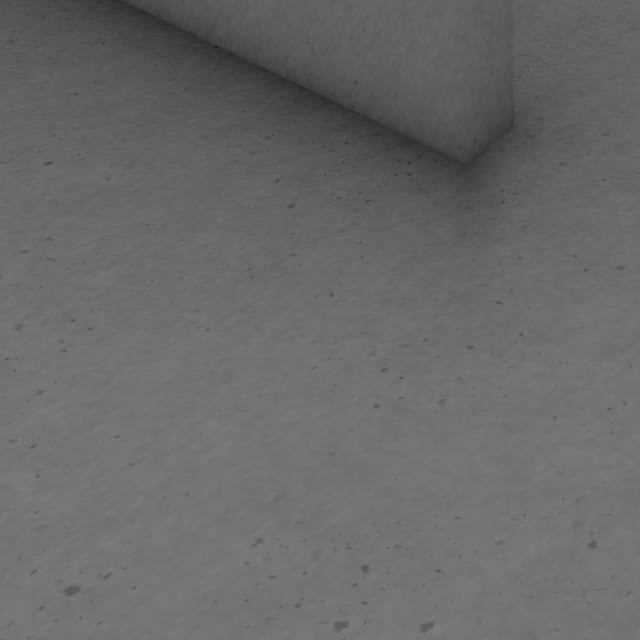
Give the GLSL for this texture, as a Shadertoy shader.

```glsl
#define CORNER vec2(0.729, 0.743)
#define LEFT_END vec2(-0.40, 1.280)
#define RIGHT_END vec2(0.802, 0.802)
#define FLOOR_NEAR 0.457
#define FLOOR_FAR 0.402
#define WALL_TONE 0.395
#define CONTACT_DARK 0.13
#define AMBIENT_DARK 0.09
#define GRAIN_AMOUNT 0.042
#define SPOT_AMOUNT 0.11

float hash(vec2 p) {
    vec3 h = fract(vec3(p.xyx) * 0.1031);
    h += dot(h, h.yzx + 33.33);
    return fract((h.x + h.y) * h.z);
}

float noise(vec2 p) {
    vec2 cell = floor(p), f = fract(p);
    f = f * f * (3.0 - 2.0 * f);
    return mix(mix(hash(cell), hash(cell + vec2(1, 0)), f.x),
               mix(hash(cell + vec2(0, 1)), hash(cell + 1.0), f.x), f.y);
}

vec2 rotate(vec2 p, float angle) {
    float c = cos(angle), s = sin(angle);
    return vec2(c * p.x + s * p.y, c * p.y - s * p.x);
}

float segmentDistance(vec2 p, vec2 a, vec2 b) {
    vec2 ab = b - a;
    return length(p - a - ab * clamp(dot(p - a, ab) / dot(ab, ab), 0.0, 1.0));
}

// Positive on the upper side of a line running left to right
float sideOfLine(vec2 p, vec2 a, vec2 b) {
    vec2 d = normalize(b - a);
    return d.x * (p.y - a.y) - d.y * (p.x - a.x);
}

// Fine streaks, elongated along a tilted axis
float grain(vec2 p, float angle) {
    vec2 q = rotate(p, angle) * vec2(0.6, 1.0);
    return 0.45 * noise(q * 115.0) + 0.55 * noise(q * 230.0 + 17.0) - 0.5;
}

// Sparse irregular pores, one candidate in each cell of three layers
float pores(vec2 p, float angle) {
    float amount = 0.0;
    vec2 wobble = vec2(noise(p * 150.0), noise(p * 150.0 + 41.0)) - 0.5;
    vec2 q = rotate(p, angle) + wobble * 0.006;
    float density = mix(0.06, 0.34, smoothstep(0.35, 0.75, noise(p * 9.0 + 5.0)));
    float frequency = 30.0;
    for (int i = 0; i < 3; i++) {
        vec2 g = q * frequency + float(i) * 37.0;
        vec2 id = floor(g);
        vec2 center = 0.3 + 0.4 * vec2(hash(id + 3.1), hash(id + 8.7));
        float radius = mix(0.12, 0.27, hash(id + 15.3));
        float d = length((fract(g) - center) * vec2(0.9, 1.4));
        float strength = mix(0.2, 1.0, pow(hash(id + 27.9), 3.0));
        float present = step(hash(id + 51.2), density);
        amount = max(amount, present * strength * (1.0 - smoothstep(radius * 0.3, radius, d)));
        frequency *= 1.75;
    }
    return amount;
}

float floorTone(vec2 p) {
    float d = min(segmentDistance(p, LEFT_END, CORNER),
                  segmentDistance(p, CORNER, RIGHT_END));
    float shadow = CONTACT_DARK * exp(-d / 0.052) + AMBIENT_DARK * exp(-d / 0.15);
    shadow *= mix(1.0, 0.6, smoothstep(0.72, 0.84, p.x));
    return mix(FLOOR_NEAR, FLOOR_FAR, smoothstep(0.25, 1.0, p.y)) - shadow;
}

float wallTone(vec2 p, float leftSide, float rightSide) {
    float d = max(min(leftSide, rightSide), 0.0);
    float tone = WALL_TONE - 0.12 * exp(-d / 0.055) - 0.035 * exp(-d / 0.012);
    // Rounded upright corner turning toward the dimmer face
    tone -= 0.025 * smoothstep(0.67, 0.78, p.x);
    return tone - 0.018 * exp(-abs(p.x - RIGHT_END.x) / 0.008);
}

void mainImage(out vec4 fragColor, in vec2 fragCoord) {
    vec2 p = fragCoord / iResolution.xy;
    float edge = 1.0 / iResolution.y;

    // Block silhouette
    float leftSide = sideOfLine(p, LEFT_END, CORNER);
    float rightSide = sideOfLine(p, CORNER, RIGHT_END);
    float inside = min(min(leftSide, rightSide), RIGHT_END.x - p.x);
    float block = smoothstep(-edge, edge, inside);

    // Receding floor and upright wall coordinates
    vec2 ground = vec2(p.x - 0.5, 2.0) / (1.9 - p.y);
    vec2 wall = p * vec2(1.0, 0.85) + 4.0;

    float floorShade = floorTone(p);
    floorShade += GRAIN_AMOUNT * grain(ground, 0.55);
    floorShade += 0.016 * (noise(rotate(ground, 0.5) * vec2(18.0, 34.0)) - 0.5);
    floorShade -= SPOT_AMOUNT * pores(ground, 0.45);

    float wallShade = wallTone(p, leftSide, rightSide);
    wallShade += GRAIN_AMOUNT * grain(wall, 1.1);
    wallShade -= 0.6 * SPOT_AMOUNT * pores(wall, 1.3);

    fragColor = vec4(vec3(mix(floorShade, wallShade, block)), 1.0);
}
```
